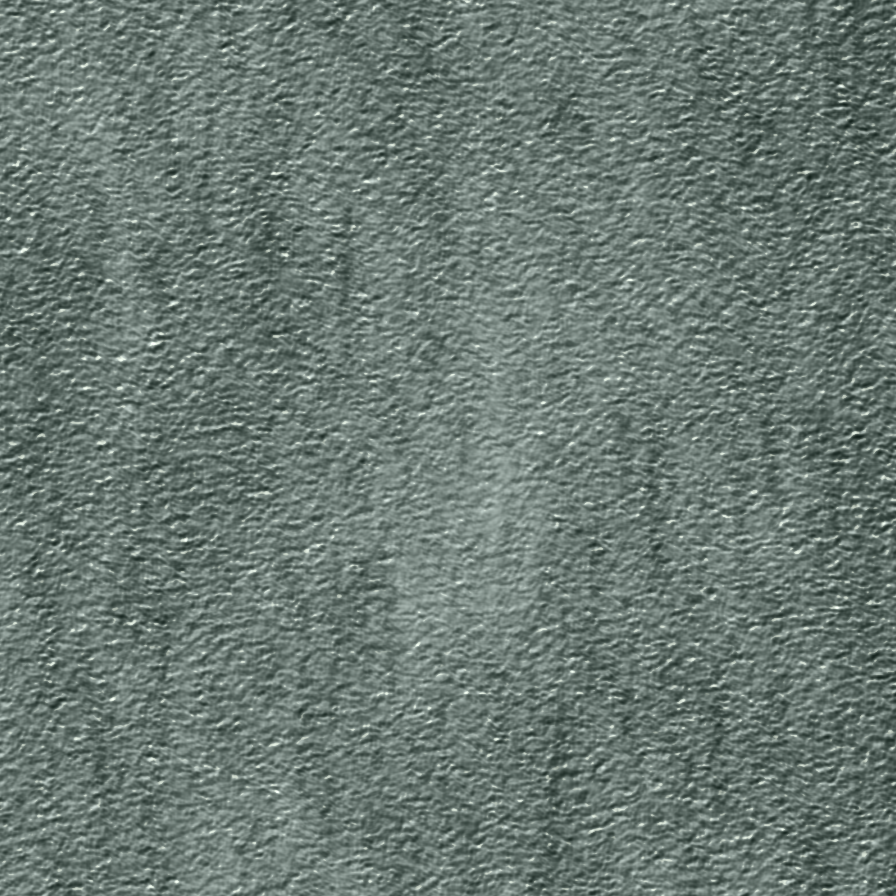
Write a WebGL 2 fragment shader that draws this texture.

```glsl
#version 300 es
precision highp float;

#define BASE_COLOR vec3(0.433, 0.490, 0.467)
#define GLINT_COLOR vec3(0.17, 0.16, 0.135)
#define GRAIN_FREQ vec2(68.0, 122.0)
#define GRAIN_SLANT 0.14
#define LIGHT_STEP vec2(-0.0018, 0.0036)
#define RELIEF_GAIN 0.38
#define HEIGHT_GAIN 0.20
#define PATCH_GAIN 0.10
#define STREAK_GAIN 0.06
#define PIT_GAIN 0.10
#define BAND_GAIN 0.05

uniform vec2 u_resolution;
out vec4 fragColor;

float hash(vec2 p) {
    return fract(sin(dot(p, vec2(127.1, 311.7))) * 43758.5453);
}

float cornerSlope(vec2 cell, vec2 offset) {
    float angle = 6.28318 * hash(cell);
    return dot(vec2(cos(angle), sin(angle)), offset);
}

// Signed gradient noise
float noise(vec2 p) {
    vec2 i = floor(p);
    vec2 f = p - i;
    vec2 w = f * f * f * (f * (f * 6.0 - 15.0) + 10.0);
    vec2 e = vec2(1.0, 0.0);
    float low = mix(cornerSlope(i, f), cornerSlope(i + e.xy, f - e.xy), w.x);
    float high = mix(cornerSlope(i + e.yx, f - e.yx), cornerSlope(i + e.xx, f - e.xx), w.x);
    return mix(low, high, w.y);
}

// Height of the rough surface: short broken dabs, wider than tall
float grainHeight(vec2 p) {
    p.y -= GRAIN_SLANT * p.x + 0.012 * noise(p * vec2(9.0, 6.0) + 3.7);
    p += 0.0015 * vec2(noise(p * 47.0 + 7.3), noise(p * 53.0 + 51.7));
    vec2 q = p * GRAIN_FREQ;
    float height = 0.0;
    float amplitude = 0.54;
    for (int octave = 0; octave < 3; octave++) {
        height += amplitude * noise(q);
        q = q * vec2(1.7, 1.5) + vec2(17.7, 43.1);
        q.y += 0.1 * q.x;
        amplitude *= 0.7;
    }
    return height;
}

// Narrow strokes that run downwards and fade at their ends
float verticalStreaks(vec2 p) {
    p.x += 0.006 * noise(p * 11.0) + 0.005 * noise(p * vec2(40.0, 70.0));
    float strokes = noise(p * vec2(44.0, 6.0) + 23.4);
    float presence = smoothstep(-0.25, 0.3, noise(p * vec2(5.0, 3.0) + 81.2));
    return smoothstep(0.05, 0.5, strokes) * presence;
}

void main() {
    vec2 uv = gl_FragCoord.xy / u_resolution;

    // Broad worn areas, drawn out downwards
    float patches = 0.7 * noise(uv * vec2(4.5, 2.2) + 12.6)
                  + 0.6 * noise(uv * vec2(12.0, 4.0) + 37.9)
                  + 0.7 * noise(uv * vec2(29.0, 13.0) + 58.3);
    float bandOffset = (uv.x - mix(0.33, 0.72, uv.y)) / 0.2;
    float band = exp(-bandOffset * bandOffset);
    float edgeShade = smoothstep(0.7, 0.9, uv.x);
    float streaks = verticalStreaks(uv);

    // Grain lit from the upper left, in clumps, calmer on the worn band
    float height = grainHeight(uv);
    float relief = height - grainHeight(uv + LIGHT_STEP);
    float clumps = noise(uv * vec2(34.0, 48.0) + 91.7);
    float roughness = 1.05 - 0.25 * band + 0.15 * edgeShade - 0.35 * patches + 0.9 * clumps;
    relief *= max(roughness, 0.3);

    float tone = RELIEF_GAIN * relief + HEIGHT_GAIN * height;
    tone += PATCH_GAIN * patches + BAND_GAIN * (band - 0.4) - 0.035 * edgeShade;
    tone += 0.05 * noise(uv * vec2(215.0, 235.0) + 5.1);

    // Small dark hollows, crowded along the streaks
    vec2 pitPos = uv - vec2(0.0, GRAIN_SLANT * uv.x);
    float hollows = noise(pitPos * vec2(58.0, 98.0) + 71.9) - 0.3 * height;
    float crowding = 0.3 * streaks - 0.25 * patches + 0.08 * edgeShade - 0.08 * band;
    tone -= PIT_GAIN * smoothstep(0.04, 0.42, hollows + crowding);
    tone -= STREAK_GAIN * streaks;

    // Soft floor keeps the deepest shadows green-grey
    tone = tone < 0.0 ? tone / (1.0 - 1.2 * tone) : tone;

    // Sparse pale glints on the steepest crests
    float glintMask = smoothstep(-0.02, 0.25, noise(uv * vec2(88.0, 125.0) + 64.5));
    float glint = smoothstep(0.2, 0.46, relief) * glintMask;

    vec3 color = BASE_COLOR + tone + GLINT_COLOR * glint;
    fragColor = vec4(clamp(color, 0.0, 1.0), 1.0);
}
```
